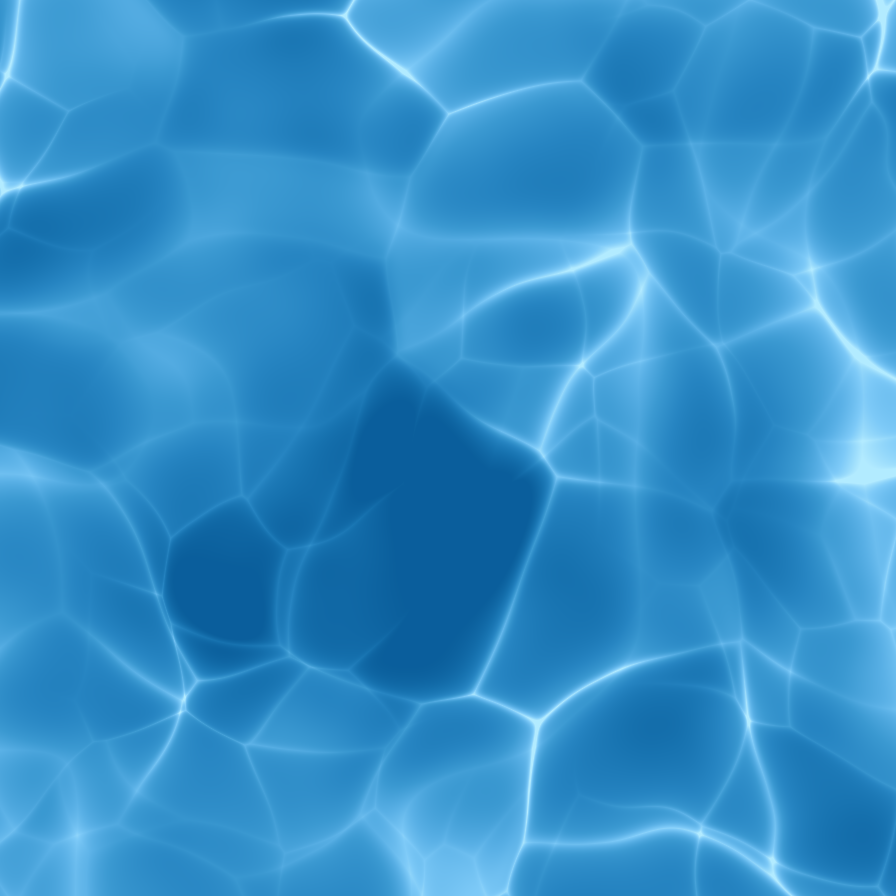
Give the GLSL for this texture, as a WebGL 2 fragment shader.

```glsl
#version 300 es
precision highp float;
// Sunlit pool water: a warped web of bright caustic lines over soft blue depths.

uniform vec2 u_resolution;
out vec4 fragColor;

const float WEB_SCALE = 4.7;       // large cells per canvas height
const float FINE_SCALE = 7.8;      // small cells per canvas height
const float CELL_JITTER = 0.94;
const float GLOW_FALLOFF = 6.0;    // higher gives narrower halos
const float LINE_SHARPNESS = 5.0;  // line falloff relative to the halo
const float WARP_BROAD = 0.13;
const float WARP_SMALL = 0.03;
const float BASE_TONE = -0.10;
const float DEPTH_CONTRAST = 1.1;
const float RIBBON_GAIN = 0.32;
const float GLOW_GAIN = 0.40;
const float PATCH_GAIN = 0.56;
const float LINE_GAIN = 0.68;
const float FINE_GAIN = 0.75;

const int COLOR_COUNT = 7;
const vec3 WATER[COLOR_COUNT] = vec3[](
  vec3(0.04, 0.37, 0.61),
  vec3(0.09, 0.45, 0.69),
  vec3(0.15, 0.52, 0.76),
  vec3(0.23, 0.60, 0.82),
  vec3(0.35, 0.69, 0.90),
  vec3(0.49, 0.79, 0.97),
  vec3(0.70, 0.92, 1.00));

float hash(vec2 p) {
  return fract(sin(dot(p, vec2(127.1, 311.7))) * 43758.5453);
}

vec2 hash2(vec2 p) {
  return vec2(hash(p), hash(p + vec2(37.2, 17.9)));
}

float noise(vec2 p) {
  vec2 i = floor(p);
  vec2 f = fract(p);
  f = f * f * f * (f * (f * 6.0 - 15.0) + 10.0);
  float low = mix(hash(i), hash(i + vec2(1.0, 0.0)), f.x);
  float high = mix(hash(i + vec2(0.0, 1.0)), hash(i + 1.0), f.x);
  return mix(low, high, f.y);
}

float fbm(vec2 p) {
  float sum = 0.0;
  float gain = 0.55;
  for (int i = 0; i < 3; i++) {
    sum += gain * noise(p);
    p = mat2(0.8, 0.6, -0.6, 0.8) * p * 2.0 + 5.3;
    gain *= 0.5;
  }
  return sum;
}

vec2 warp(vec2 p) {
  vec2 broad = vec2(noise(p * 3.0 + 11.0), noise(p * 3.0 + 43.0)) - 0.5;
  vec2 small = vec2(noise(p * 9.0 + 71.0), noise(p * 9.0 + 93.0)) - 0.5;
  return p + WARP_BROAD * broad + WARP_SMALL * small;
}

// Cell web as (halo, line, patch brightness), from weights of all nearby seeds.
vec3 causticWeb(vec2 p, float seed) {
  vec2 cell = floor(p);
  float nearest = 8.0;
  float haloSum = 0.0, lineSum = 0.0, patchSum = 0.0, patchWeight = 0.0;
  for (int y = -2; y <= 2; y++) {
    for (int x = -2; x <= 2; x++) {
      vec2 id = cell + vec2(x, y);
      vec2 site = id + 0.5 + CELL_JITTER * (hash2(id + seed) - 0.5);
      vec2 offset = site - p;
      float distSq = dot(offset, offset);
      float weight = exp(-GLOW_FALLOFF * distSq);
      float shade = hash(id + seed + 61.7);
      nearest = min(nearest, distSq);
      haloSum += weight;
      lineSum += pow(weight, LINE_SHARPNESS);
      patchSum += weight * weight * shade * shade;
      patchWeight += weight * weight;
    }
  }
  // Relative to the nearest seed, only borders and junctions exceed one.
  float peak = exp(GLOW_FALLOFF * nearest);
  float halo = max(haloSum * peak - 1.0, 0.0);
  float line = max(lineSum * pow(peak, LINE_SHARPNESS) - 1.0, 0.0);
  return vec3(1.0 - exp(-halo), 1.0 - exp(-1.2 * line), patchSum / patchWeight);
}

vec3 waterColor(float tone) {
  float x = tone * float(COLOR_COUNT - 2) + 1.0;
  vec3 color = WATER[0];
  for (int i = 1; i < COLOR_COUNT; i++) {
    color = mix(color, WATER[i], clamp(x - float(i - 1), 0.0, 1.0));
  }
  return color;
}

void main() {
  vec2 uv = gl_FragCoord.xy / u_resolution.y;
  vec2 p = warp(uv);
  vec3 web = causticWeb(p * WEB_SCALE, 3.0);
  vec3 fine = causticWeb(p * FINE_SCALE + 4.7, 29.0);

  // Uneven light: some borders blaze, others almost vanish.
  float focus = smoothstep(0.15, 0.85, noise(uv * 5.0 + 23.0));
  float fineMask = smoothstep(0.25, 0.75, noise(uv * 3.5 + 57.0));
  float patchFade = mix(0.4, 1.1, noise(uv * 6.0 + 81.0));

  // Wide soft bands of gathered light.
  float ribbon = pow(1.0 - abs(2.0 * noise(p * 3.6 + 37.0) - 1.0), 3.0);

  float tone = BASE_TONE + DEPTH_CONTRAST * (fbm(uv * 3.0 + 7.0) - 0.48);
  tone += RIBBON_GAIN * ribbon;
  tone += GLOW_GAIN * web.x * mix(0.35, 1.2, focus);
  tone += PATCH_GAIN * web.z * patchFade;
  tone += LINE_GAIN * web.y * mix(0.12, 1.0, focus * focus);
  tone += FINE_GAIN * fineMask * (GLOW_GAIN * 0.6 * fine.x
        + PATCH_GAIN * 0.6 * fine.z + LINE_GAIN * 0.5 * fine.y * (0.3 + focus));

  fragColor = vec4(waterColor(tone), 1.0);
}
```
